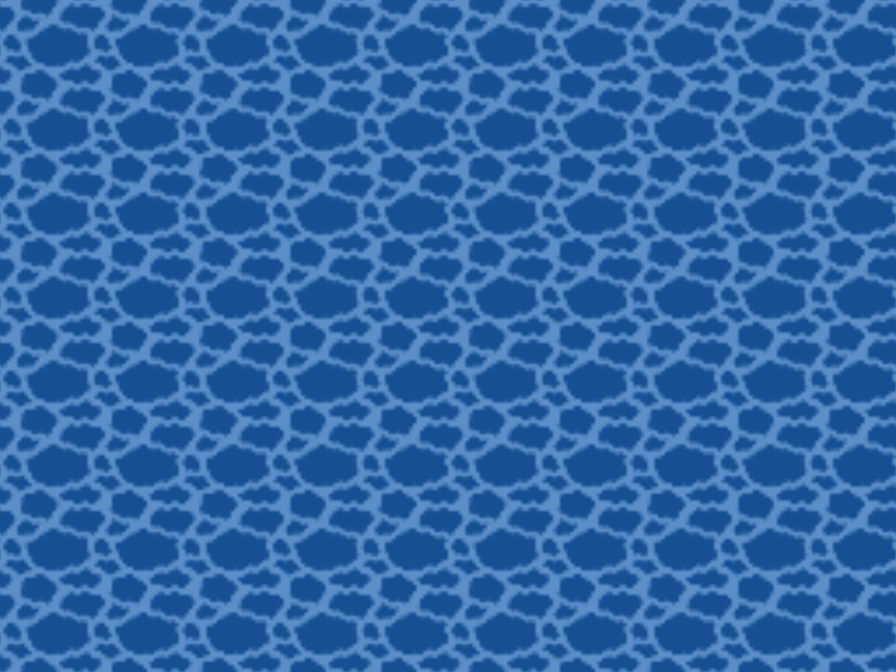
A Shadertoy shader for this pattern:

```glsl
// Blue web of light lines around oval cells, knitted on a coarse stitch grid.
#define REPEATS vec2(10.0, 8.0)
#define STITCHES vec2(256.0, 192.0)
#define PHASE vec2(0.66, 0.453)
#define LINE_WIDTH 1.8
#define CELL_GROWTH 0.7
#define WOBBLE 0.35
#define EDGE 0.35
#define GROUND vec3(0.085, 0.312, 0.573)
#define THREAD vec3(0.36, 0.56, 0.785)

const float TAU = 6.2831853;
const int CELLS = 7;

// Cells of one repeat, in stitches: centre xy, radii zw
const vec4 cells[CELLS] = vec4[CELLS](
    vec4( 0.0,  0.0, 8.7, 5.4),   // large oval
    vec4(12.0,  0.4, 2.3, 1.8),   // dot between large ovals
    vec4(-8.9,  6.4, 3.1, 1.6),   // upper diamond
    vec4(-5.8, 12.7, 4.4, 3.4),   // small oval
    vec4( 6.6, 16.0, 5.4, 2.0),   // arch above the bar
    vec4( 6.8,  8.2, 6.0, 3.0),   // hollow below the bar
    vec4(13.8, -4.8, 3.1, 1.6));  // lower diamond

// Approximate signed distance to an ellipse
float ellipseDistance(vec2 p, vec2 radii) {
    float k = length(p / radii);
    return k * (k - 1.0) / max(length(p / (radii * radii)), 1e-4);
}

// Thread coverage at a point: cell borders and the gaps between cells
float web(vec2 p) {
    vec2 tile = STITCHES / REPEATS;
    p -= PHASE * tile;
    p += WOBBLE * sin(TAU * vec2(5.0, 6.0) * p.yx / tile.yx);
    float nearest = 1e3, second = 1e3;
    for (int i = 0; i < CELLS; i++) {
        vec2 q = p - cells[i].xy;
        q -= tile * floor(q / tile + 0.5);
        float d = ellipseDistance(q, cells[i].zw);
        second = min(second, max(nearest, d));
        nearest = min(nearest, d);
    }
    float border = 0.5 * (LINE_WIDTH - (second - nearest));
    float gap = nearest - CELL_GROWTH;
    return smoothstep(-EDGE, EDGE, max(border, gap));
}

void mainImage(out vec4 fragColor, in vec2 fragCoord) {
    // Blend the four nearest stitches
    vec2 p = fragCoord / iResolution.y * STITCHES.y - 0.5;
    vec2 stitch = floor(p) + 0.5;
    vec2 f = fract(p);
    float low = mix(web(stitch), web(stitch + vec2(1.0, 0.0)), f.x);
    float high = mix(web(stitch + vec2(0.0, 1.0)), web(stitch + 1.0), f.x);
    fragColor = vec4(mix(GROUND, THREAD, mix(low, high, f.y)), 1.0);
}
```
